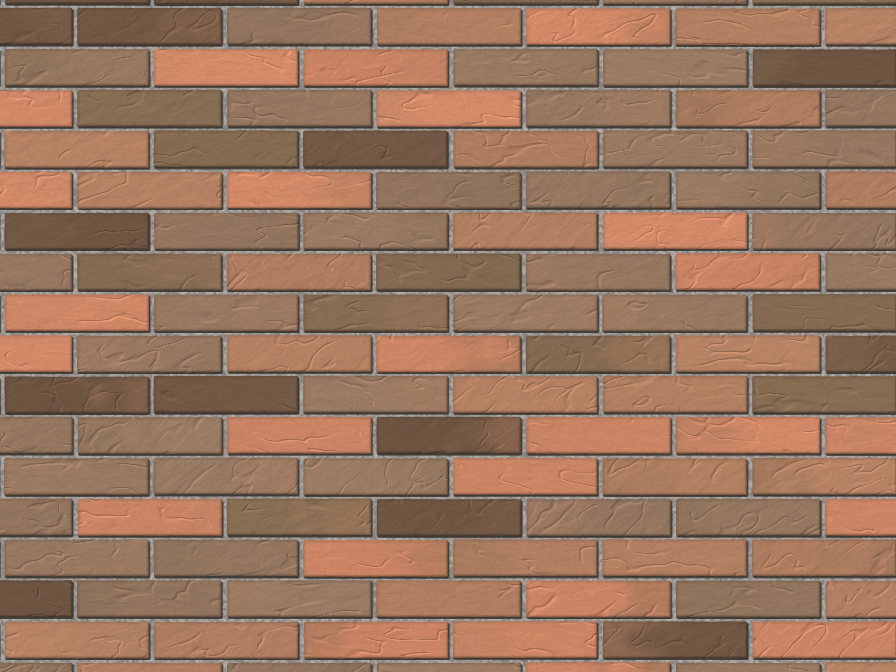
This texture is drawn by a Shadertoy shader. Its source:

```glsl
#define GRID vec2(5.99, 16.43)       // bricks across, courses down
#define COURSE_SHIFT 0.145           // part of a course cut off at the top
#define BRICK_HALF vec2(1.765, 0.447) // half size, in course heights
#define CELL_WIDTH 3.657             // brick plus joint, in course heights
#define CREASE_DEPTH 0.15
#define BRICK_ORANGE vec3(0.81, 0.53, 0.40)
#define BRICK_SALMON vec3(0.70, 0.50, 0.385)
#define BRICK_TAUPE vec3(0.59, 0.47, 0.38)
#define BRICK_OLIVE vec3(0.52, 0.42, 0.32)
#define BRICK_DARK vec3(0.44, 0.34, 0.265)
#define MORTAR vec3(0.61, 0.59, 0.575)
#define SHADOW vec3(0.25, 0.225, 0.20)

float hash(vec2 p) {
    vec3 q = fract(vec3(p.xyx) * 0.1031);
    q += dot(q, q.yzx + 33.33);
    return fract((q.x + q.y) * q.z);
}

float noise(vec2 p) {
    vec2 i = floor(p), f = fract(p);
    f = f * f * (3.0 - 2.0 * f);
    return mix(mix(hash(i), hash(i + vec2(1, 0)), f.x),
               mix(hash(i + vec2(0, 1)), hash(i + vec2(1, 1)), f.x), f.y);
}

float boxDistance(vec2 p, vec2 halfSize, float radius) {
    vec2 q = abs(p) - halfSize + radius;
    return length(max(q, 0.0)) + min(max(q.x, q.y), 0.0) - radius;
}

// Clay surface: broken curved creases over gentle unevenness
float clayHeight(vec2 p, vec2 id) {
    float angle = mix(-0.25, 0.75, hash(id + 71.0));
    float c = cos(angle), s = sin(angle);
    vec2 q = vec2(c * p.x + s * p.y, c * p.y - s * p.x) * vec2(1.5, 3.6);
    q += id * 19.0 + 200.0;
    q += 0.5 * vec2(noise(q * 2.0), noise(q * 2.0 + 31.0));
    float crease = 1.0 - smoothstep(0.0, 0.08, abs(noise(q) - 0.5));
    float broken = smoothstep(0.42, 0.68, noise(q * 0.9 + 57.0));
    return 0.5 * noise(q * 1.6 + 9.0) + 0.2 * noise(q * 5.0) - crease * broken;
}

vec3 brickColour(vec2 id) {
    float pick = hash(id + 13.0);
    vec3 c = BRICK_ORANGE;
    c = mix(c, BRICK_SALMON, step(0.25, pick));
    c = mix(c, BRICK_TAUPE, step(0.46, pick));
    c = mix(c, BRICK_OLIVE, step(0.78, pick));
    c = mix(c, BRICK_DARK, step(0.89, pick));
    return c * mix(0.97, 1.03, hash(id + 41.0));
}

vec3 brickSurface(vec2 p, vec2 id, float d) {
    vec3 c = brickColour(id);
    // Firing stains towards one end
    float side = hash(id + 5.0) < 0.5 ? -1.0 : 1.0;
    float stain = smoothstep(-0.2, 1.0, side * p.x / BRICK_HALF.x + noise(p * 2.0 + id * 7.0) - 0.5);
    vec3 stainColour = mix(BRICK_OLIVE, BRICK_SALMON, step(0.5, hash(id + 23.0)));
    c = mix(c, stainColour, 0.45 * stain * hash(id + 87.0));

    // Relief lit from the upper left
    vec2 toLight = vec2(-0.025, 0.03);
    float relief = clayHeight(p, id) - clayHeight(p + toLight, id);
    c *= 1.0 + CREASE_DEPTH * clamp(relief * 1.6, -1.3, 0.8);
    c *= 0.98 + 0.04 * noise(p * 22.0 + id * 11.0);

    // Rounded rim, darkest at the bottom and right
    float rim = smoothstep(-0.10, 0.0, d);
    float away = smoothstep(-0.06, 0.0, max(p.x - BRICK_HALF.x, -p.y - BRICK_HALF.y));
    return c * (1.0 - 0.10 * rim - 0.22 * away);
}

void mainImage(out vec4 fragColor, in vec2 fragCoord) {
    vec2 uv = fragCoord / iResolution.xy;
    float pixel = GRID.y / iResolution.y;

    // Running bond: every other course moves by half a brick
    float down = (1.0 - uv.y) * GRID.y - COURSE_SHIFT;
    float course = floor(down);
    float across = uv.x * GRID.x + 0.5 * (1.0 - mod(course, 2.0));
    across -= 0.012 * mod(course, 2.0);
    vec2 id = vec2(floor(across), course) + 3.0;
    vec2 p = vec2((fract(across) - 0.5) * CELL_WIDTH, 0.5 - fract(down));
    p -= 0.02 * (vec2(hash(id + 2.0), hash(id + 9.0)) - 0.5);

    // Grainy mortar with the shadow thrown by the brick
    vec2 grainPoint = vec2(uv.x * GRID.x * CELL_WIDTH, down + 4.0) * 16.0;
    vec3 colour = MORTAR * (0.82 + 0.36 * noise(grainPoint));
    float shadowDistance = boxDistance(p - vec2(0.025, -0.045), BRICK_HALF, 0.04);
    colour = mix(SHADOW, colour, smoothstep(-0.02, 0.025 + 0.5 * pixel, shadowDistance));

    float d = boxDistance(p, BRICK_HALF, 0.04);
    d += 0.012 * (noise(p * 6.0 + id * 5.0) - 0.5);
    float cover = 1.0 - smoothstep(-0.6 * pixel, 0.6 * pixel, d);
    colour = mix(colour, brickSurface(p, id, d), cover);
    fragColor = vec4(colour, 1.0);
}
```
